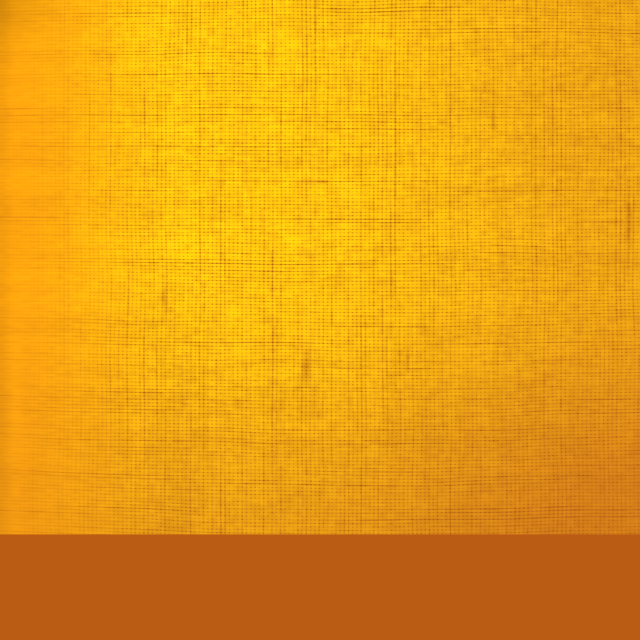
Reproduce this texture procedurally as a WebGL 1 fragment shader.

```glsl
precision highp float;
// Backlit amber woven cloth with uneven threads above a flat rust band.
uniform vec2 u_resolution;

#define BAND_TOP 0.165
#define WARP_COUNT 150.0
#define WEFT_COUNT 185.0
#define WEAVE_DEPTH 0.20
#define STREAK_DEPTH 0.30
#define GRAIN_DEPTH 0.17
#define BAND_COLOR vec3(0.73, 0.36, 0.08)
#define GLOW_COLOR vec3(1.03, 0.80, 0.06)
#define SHADE_COLOR vec3(0.84, 0.50, 0.10)
#define EDGE_COLOR vec3(1.01, 0.64, 0.06)
#define THREAD_COLOR vec3(0.64, 0.32, 0.07)

float hash(vec2 p) {
  vec3 q = fract(vec3(p.xyx) * 0.1031);
  q += dot(q, q.yzx + 33.33);
  return fract((q.x + q.y) * q.z);
}

float noise(vec2 p) {
  vec2 i = floor(p);
  vec2 f = fract(p);
  f = f * f * (3.0 - 2.0 * f);
  return mix(mix(hash(i), hash(i + vec2(1.0, 0.0)), f.x),
             mix(hash(i + vec2(0.0, 1.0)), hash(i + vec2(1.0, 1.0)), f.x), f.y);
}

// Dark gap at each thread boundary, averaged out when too fine to resolve.
float gap(float t, float pixel) {
  float wave = 0.5 + 0.5 * cos(6.28318 * t);
  return mix(wave * wave, 0.375, smoothstep(0.3, 0.55, pixel));
}

// Broken thread darkness: thread picks the fibre, along runs down it.
float streak(float thread, float along, float seed) {
  float id = floor(thread + 0.5);
  float weight = hash(vec2(id, seed));
  float run = noise(vec2(id * 7.0 + seed, along * 5.0));
  float fray = noise(vec2(id * 3.0 + seed, along * 38.0));
  return (0.25 + 0.75 * weight * weight) * smoothstep(0.2, 0.9, run) * (0.45 + 0.9 * fray);
}

// Soft elongated knot in the fibre.
float slub(vec2 p, vec2 center, vec2 size) {
  vec2 d = (p - center) / size;
  return exp(-dot(d, d));
}

vec3 clothLight(vec2 p) {
  float right = smoothstep(0.40, 1.05, p.x);
  float low = smoothstep(0.62, 0.10, p.y);
  float left = smoothstep(0.30, 0.0, p.x);
  float shade = clamp(0.50 * right + 0.62 * low * (1.0 - 0.4 * left), 0.0, 1.0);
  vec3 color = mix(GLOW_COLOR, EDGE_COLOR, left * 0.9);
  color = mix(color, SHADE_COLOR, shade);
  float corner = slub(p, vec2(0.0, 1.02), vec2(0.07, 0.08));
  float rim = smoothstep(0.025, 0.0, p.x);
  return color * (1.0 - 0.14 * corner - 0.05 * rim);
}

void main() {
  vec2 p = gl_FragCoord.xy / u_resolution;
  vec2 pixel = 1.0 / u_resolution;
  vec3 color = clothLight(p);

  // Weft sags gently across the curved surface; both threads wander.
  float sag = 0.035 * (p.x - 0.6) * (p.x - 0.6) * (1.6 - 2.0 * p.y);
  vec2 cloth = p + vec2(0.006 * (p.x - 0.5) * p.y, -sag);
  cloth.x += 0.0030 * noise(cloth * vec2(14.0, 9.0));
  cloth.y += 0.0034 * noise(cloth * vec2(9.0, 16.0) + 5.0);
  vec2 thread = cloth * vec2(WARP_COUNT, WEFT_COUNT);
  vec2 footprint = pixel * vec2(WARP_COUNT, WEFT_COUNT);

  // Dotted weave, softened where the cloth turns away at the left.
  float focus = smoothstep(-0.03, 0.30, p.x);
  float warpGap = gap(thread.x, footprint.x);
  float weftGap = gap(thread.y, footprint.y);
  vec2 cell = floor(thread + 0.5);
  float hole = 0.3 + 1.4 * hash(cell + 11.0);
  float weave = 0.20 * warpGap * focus + 0.42 * weftGap * mix(0.45, 1.0, focus);
  weave += 1.25 * hole * warpGap * weftGap * focus;
  float dark = WEAVE_DEPTH * weave - 0.03;

  // Individual heavier threads, worn and interrupted.
  float warp = streak(thread.x, cloth.y, 17.0) * warpGap;
  float weft = streak(thread.y, cloth.x, 53.0) * weftGap;
  dark += STREAK_DEPTH * (0.95 * warp * focus + 1.1 * weft * mix(0.5, 1.0, focus));

  // Fibre grain and faint broad bands.
  float weftGrain = noise(cloth * vec2(75.0, 230.0)) - 0.5;
  float warpGrain = noise(cloth * vec2(200.0, 60.0) + 9.0) - 0.5;
  float bands = noise(cloth * vec2(42.0, 3.0)) - 0.5;
  float rows = noise(cloth * vec2(4.0, 48.0)) - 0.5;
  float blotch = noise(cloth * 24.0 + 3.0) - 0.5;
  dark += GRAIN_DEPTH * (weftGrain * mix(0.5, 1.0, focus) + 0.8 * warpGrain * focus);
  dark += 0.08 * bands + 0.09 * rows + 0.04 * blotch;

  // Knots and long dark fibres.
  float knots = 0.32 * slub(p, vec2(0.478, 0.424), vec2(0.006, 0.026));
  knots += 0.35 * slub(p, vec2(0.492, 0.716), vec2(0.020, 0.003));
  knots += 0.30 * slub(p, vec2(0.637, 0.436), vec2(0.003, 0.016));
  knots += 0.25 * slub(p, vec2(0.771, 0.812), vec2(0.004, 0.018));
  knots += 0.38 * slub(p, vec2(0.982, 0.650), vec2(0.003, 0.045));
  knots += 0.22 * slub(p, vec2(0.257, 0.535), vec2(0.005, 0.025));
  knots += 0.24 * slub(p, vec2(0.493, 0.950), vec2(0.002, 0.120));
  knots += 0.20 * slub(p, vec2(0.618, 0.800), vec2(0.002, 0.200));
  dark += knots * (0.6 + 0.8 * noise(cloth * 150.0));

  color = mix(color, THREAD_COLOR, clamp(dark, -0.12, 0.85));
  float bandMask = 1.0 - smoothstep(BAND_TOP - pixel.y, BAND_TOP + pixel.y, p.y);
  color = mix(color, BAND_COLOR, bandMask);
  gl_FragColor = vec4(clamp(color, 0.0, 1.0), 1.0);
}
```
